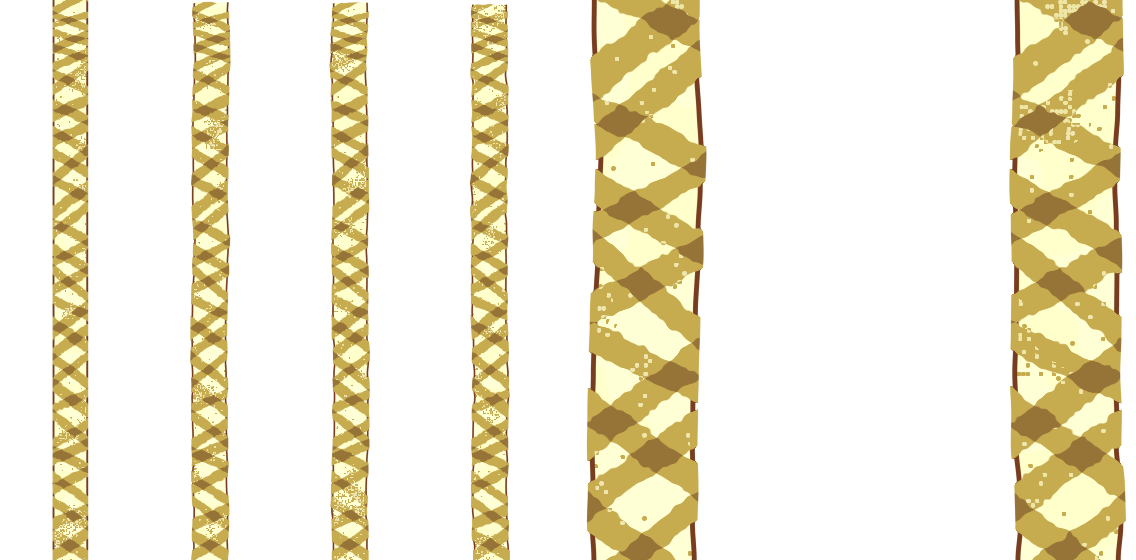
Left, the full canvas; right, a detail of the centre.
This pattern is drawn by a WebGL 2 fragment shader. Its source:

```glsl
#version 300 es
precision highp float;
// Four narrow vertical ribbons on white, each filled with a hand-drawn lattice.
// Two families of jittered diagonal bands overlap to a darker tone; dark rails
// show between them, and noise adds speckled wear and uneven ribbon edges.

uniform vec2 u_resolution;
out vec4 fragColor;

const vec3 PAPER = vec3(1.0);
const vec3 CREAM = vec3(1.0, 1.0, 0.80);
const vec3 PALE_CREAM = vec3(1.0, 1.0, 0.84);
const vec3 GOLD = vec3(0.78, 0.67, 0.31);
const vec3 BRONZE = vec3(0.59, 0.45, 0.21);
const vec3 RAIL = vec3(0.47, 0.24, 0.12);

const float COLUMNS = 4.0;
const float RIBBON_CENTER = 0.1257;
const float HALF_WIDTH = 0.0318;
const float RAIL_WIDTH = 0.0034;
const float BAND_SPACING = 0.052;
const float BAND_HALF = 0.0086;
const float GRAIN = 384.0;

float hash(vec2 p) {
    vec3 q = fract(vec3(p.xyx) * 0.1031);
    q += dot(q, q.yzx + 33.33);
    return fract((q.x + q.y) * q.z);
}

float noise(vec2 p) {
    vec2 i = floor(p);
    vec2 f = fract(p);
    f = f * f * (3.0 - 2.0 * f);
    float low = mix(hash(i), hash(i + vec2(1.0, 0.0)), f.x);
    float high = mix(hash(i + vec2(0.0, 1.0)), hash(i + vec2(1.0)), f.x);
    return mix(low, high, f.y);
}

// Antialiased coverage of the region where d is negative
float cover(float d, float aa) {
    return 1.0 - smoothstep(-aa, aa, d);
}

// One family of diagonal bands; direction is the sign of the slope
float bands(vec2 p, float direction, float seed, float aa) {
    float cell = floor(p.y / BAND_SPACING);
    float d = 1.0;
    for (int i = -1; i <= 1; i++) {
        float k = cell + float(i);
        float jitter = hash(vec2(k + 40.0, seed)) - 0.5;
        float slope = direction * mix(0.42, 0.82, hash(vec2(k + 70.0, seed + 3.0)));
        float halfBand = BAND_HALF * mix(0.82, 1.18, hash(vec2(k + 11.0, seed + 7.0)));
        float middle = (k + 0.5 + 0.5 * jitter) * BAND_SPACING;
        float offset = abs(p.y - middle - slope * p.x) * inversesqrt(1.0 + slope * slope);
        d = min(d, offset - halfBand);
    }
    return cover(d, aa);
}

// Small grains, dense only inside scattered worn patches
float speckle(vec2 p, float column) {
    vec2 g = p * GRAIN;
    float patchy = noise(p * vec2(30.0, 27.0) + column * 17.0);
    float density = 0.012 + 0.36 * smoothstep(0.66, 0.90, patchy);
    float dotShape = 1.0 - smoothstep(0.45, 0.70, length(fract(g) - 0.5));
    return step(hash(floor(g) + column * 31.0), density) * dotShape;
}

void main() {
    vec2 uv = gl_FragCoord.xy / u_resolution;
    float aa = 0.7 / min(u_resolution.x, u_resolution.y);
    float column = floor(uv.x * COLUMNS);
    float rough = step(0.5, column);

    // Ribbon coordinates: all but the first ribbon sway a little
    vec2 p = vec2(fract(uv.x * COLUMNS) / COLUMNS - RIBBON_CENTER, uv.y);
    float sway = noise(vec2(uv.y * 9.0, column * 5.3)) - 0.5;
    float shake = noise(vec2(uv.y * 45.0, column * 7.7)) - 0.5;
    p.x -= rough * (0.007 * sway + 0.003 * shake);

    // Lattice: tighter near the top, with slightly ragged band edges
    float crowd = max(uv.y - 0.8, 0.0);
    vec2 q = vec2(p.x, p.y + 1.5 * crowd * crowd);
    q.y += 0.0035 * (noise(p * 85.0 + column * 3.0) - 0.5);
    q.y += 0.0025 * (noise(p * 260.0) - 0.5);
    float rising = bands(q, 1.0, 5.0, aa);
    float falling = bands(q, -1.0, 23.0, aa);
    float single = max(rising, falling);
    float crossing = rising * falling;

    // Ribbon outline: bands bulge past the rails, tops are cut unevenly
    float side = abs(p.x);
    float edge = HALF_WIDTH + rough * 0.0016 * (single - 0.3);
    float ribbon = cover(side - edge, aa);
    float trim = rough * (0.003 + 0.005 * hash(vec2(column, 9.0)));
    float top = 1.0 - trim + rough * 0.003 * (noise(vec2(p.x * 90.0, column)) - 0.5);
    ribbon *= mix(1.0, cover(uv.y - top, aa), rough);

    // Layers: cream ground, rails, wear, bands, crossings
    float tint = smoothstep(0.44, 0.48, noise(p * 34.0 + column * 2.0));
    vec3 cream = mix(CREAM, PALE_CREAM, tint);
    float rail = cover(HALF_WIDTH - RAIL_WIDTH - side, aa);
    float worn = speckle(p, column);
    vec3 ground = mix(mix(cream, GOLD, worn), RAIL, rail);
    vec3 bandColor = mix(GOLD, cream, worn * 0.7 * (1.0 - rail));
    vec3 color = mix(ground, bandColor, single);
    color = mix(color, BRONZE, crossing);
    fragColor = vec4(mix(PAPER, color, ribbon), 1.0);
}
```
